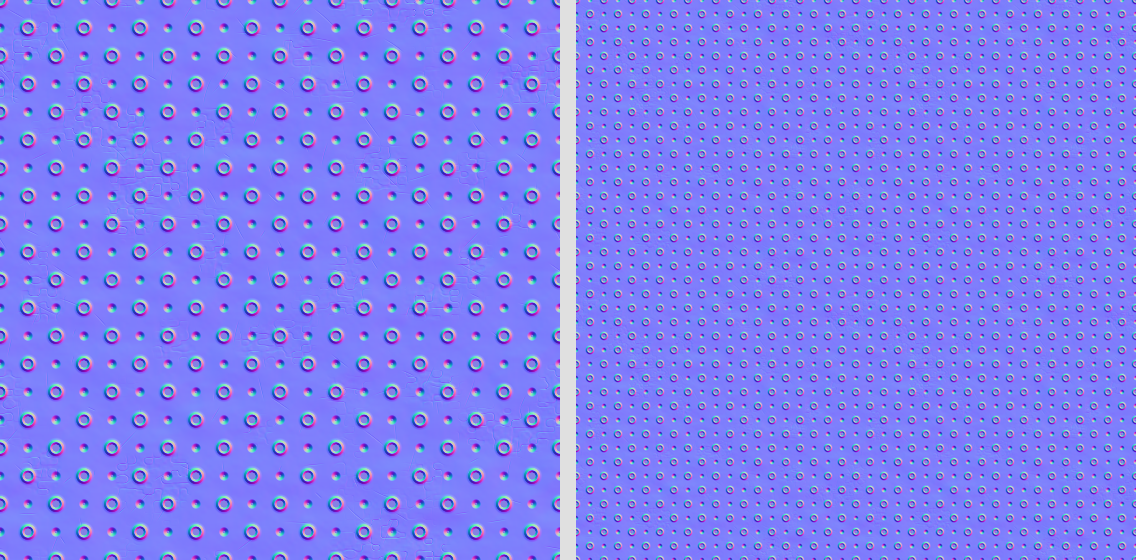
Left: one tile. Right: repeated 2 by 2.
This texture map is drawn by a WebGL 1 fragment shader. Its source:

```glsl
precision highp float;
// Tangent-space normal map of a studded sheet: raised ring lips and small pits
// alternate on a 20 by 20 checkerboard. Radial slope profiles shape the studs;
// wrapped noise and scattered scratches give the worn surface between them.
uniform vec2 u_resolution;

const float SITES = 20.0;
const float SCRATCH_CELLS = 18.0;
const vec3 FLAT_COLOUR = vec3(0.495, 0.495, 0.99);
const vec3 FLOOR_COLOUR = vec3(0.53, 0.51, 0.87);

float hash(vec2 p) {
  vec3 q = fract(p.xyx * 0.1031);
  q += dot(q, q.yzx + 33.33);
  return fract((q.x + q.y) * q.z);
}

// Value noise whose lattice wraps after a whole number of cells.
float wrapNoise(vec2 uv, vec2 cells, float seed) {
  vec2 p = uv * cells;
  vec2 i = floor(p);
  vec2 f = p - i;
  f = f * f * f * (f * (f * 6.0 - 15.0) + 10.0);
  vec2 a = mod(i, cells) + seed;
  vec2 b = mod(i + 1.0, cells) + seed;
  return mix(mix(hash(a), hash(vec2(b.x, a.y)), f.x),
             mix(hash(vec2(a.x, b.y)), hash(b), f.x), f.y);
}

// Thin crease along the middle level of a noise field.
float crease(vec2 uv, vec2 cells, float width, float seed) {
  float level = abs(wrapNoise(uv, cells, seed) - 0.5);
  return 1.0 - smoothstep(0.0, width, level);
}

// Scattered short grooves, one candidate in each wrapped cell.
float scratches(vec2 uv, float cells, float width) {
  vec2 p = uv * cells;
  vec2 home = floor(p);
  float groove = 0.0;
  for (int y = -1; y <= 1; y++) {
    for (int x = -1; x <= 1; x++) {
      vec2 cell = home + vec2(float(x), float(y));
      vec2 key = mod(cell, cells);
      vec2 centre = cell + vec2(hash(key + 11.0), hash(key + 29.0));
      float angle = 6.2832 * hash(key + 47.0);
      vec2 along = vec2(cos(angle), sin(angle));
      vec2 d = p - centre;
      float t = dot(d, along);
      float span = mix(0.12, 0.6, hash(key + 71.0));
      float bend = 0.4 * (hash(key + 83.0) - 0.5) * t * t;
      float side = abs(dot(d, vec2(-along.y, along.x)) - bend);
      float body = 1.0 - smoothstep(0.0, width * cells, side);
      float taper = 1.0 - smoothstep(0.3 * span, span, abs(t));
      groove += body * taper * step(0.45, hash(key + 97.0));
    }
  }
  return groove;
}

// Height of the worn sheet, in canvas units.
float wearHeight(vec2 uv) {
  float swell = wrapNoise(uv, vec2(14.0, 20.0), 3.0) * 0.0024;
  swell += wrapNoise(uv, vec2(38.0, 46.0), 131.0) * 0.0005;
  swell += wrapNoise(uv, vec2(110.0), 57.0) * 0.00012;
  float patches = smoothstep(0.56, 0.8, wrapNoise(uv, vec2(13.0), 211.0));
  float crumble = crease(uv, vec2(64.0, 90.0), 0.14, 17.0);
  crumble += 0.7 * wrapNoise(uv, vec2(170.0), 311.0);
  float scuffs = scratches(uv, SCRATCH_CELLS, 0.0018);
  return swell - 0.00035 * patches * crumble - 0.00024 * scuffs;
}

vec2 wearSlope(vec2 uv, float reach) {
  float h = wearHeight(uv);
  return vec2(wearHeight(uv + vec2(reach, 0.0)) - h,
              wearHeight(uv + vec2(0.0, reach)) - h) / reach;
}

// Soft band rising from a to b and falling from c to d.
float band(float r, float a, float b, float c, float d) {
  return smoothstep(a, b, r) * (1.0 - smoothstep(c, d, r));
}

float ringSlope(float r) {
  float inner = 2.1 * band(r, 0.115, 0.145, 0.17, 0.205);
  float outer = 2.2 * band(r, 0.195, 0.23, 0.25, 0.3);
  float skirt = 0.4 * band(r, 0.22, 0.27, 0.28, 0.38);
  return inner - outer - skirt;
}

float pitSlope(float r) {
  return 1.8 * band(r, 0.025, 0.075, 0.105, 0.19);
}

void main() {
  vec2 uv = gl_FragCoord.xy / u_resolution;
  vec2 site = floor(uv * SITES + 0.5);
  vec2 key = mod(site, SITES);
  vec2 local = uv * SITES - site;
  float isPit = mod(key.x + key.y, 2.0);

  // Each stud varies a little in size and steepness.
  float r = length(local) * mix(0.97, 1.03, hash(key + 401.0));
  float steepness = mix(0.92, 1.08, hash(key + 443.0));
  float radial = mix(ringSlope(r), pitSlope(r), isPit) * steepness;
  vec2 slope = radial * local / max(length(local), 0.001);
  slope += wearSlope(uv, 0.0009);

  // Encode the normal, with a duller floor inside each hollow.
  vec3 normal = normalize(vec3(-slope, 1.0));
  vec3 colour = FLAT_COLOUR * (normal + 1.0) * vec3(1.0, 1.0, 0.5);
  float floorRadius = mix(0.135, 0.05, isPit);
  float hollow = 1.0 - smoothstep(0.75 * floorRadius, floorRadius, r);
  gl_FragColor = vec4(mix(colour, FLOOR_COLOUR, 0.8 * hollow), 1.0);
}
```
